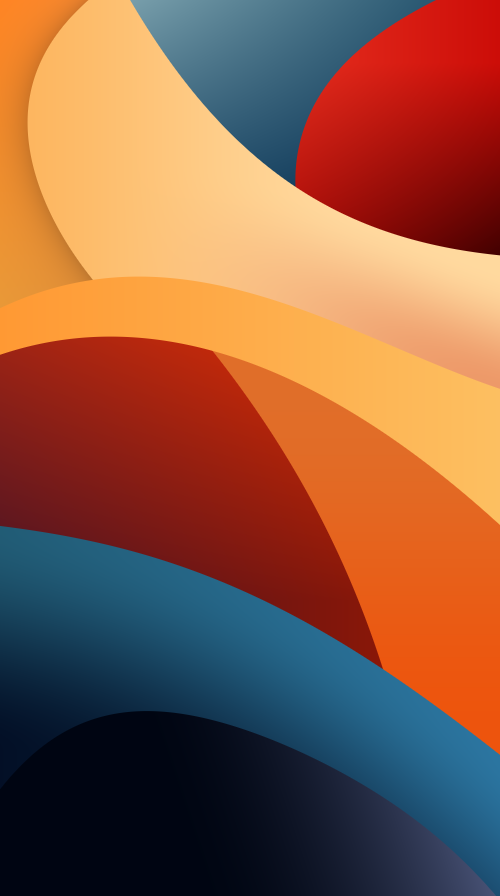
A Shadertoy shader for this background:

```glsl
#define SHADOW_WIDTH 0.035
#define SHADOW_DEPTH 0.16
#define BLUE_FADE 0.25
#define PEACH_FADE 0.13
#define NAVY vec3(0.0, 0.02, 0.07)
#define SLATE vec3(0.29, 0.33, 0.47)
#define PEACH vec3(0.93, 0.60, 0.41)

// Quartic through five values evenly spaced over t = 0..1
float curve(float t, float a, float b, float c, float d, float e) {
    float s = 4.0 * t;
    vec4 d1 = vec4(b, c, d, e) - vec4(a, b, c, d);
    vec3 d2 = d1.yzw - d1.xyz;
    vec2 d3 = d2.yz - d2.xy;
    float d4 = d3.y - d3.x;
    return a + s * (d1.x + (s - 1.0) / 2.0 * (d2.x
             + (s - 2.0) / 3.0 * (d3.x + (s - 3.0) / 4.0 * d4)));
}

// Antialiased coverage, positive side filled
float cover(float d) {
    float width = max(length(vec2(dFdx(d), dFdy(d))), 1e-6);
    return clamp(0.5 + d / width, 0.0, 1.0);
}

// Four-corner gradient over the box lo..hi
vec3 corners(vec2 p, vec2 lo, vec2 hi, vec3 bl, vec3 br, vec3 tl, vec3 tr) {
    vec2 k = clamp((p - lo) / (hi - lo), 0.0, 1.0);
    return mix(mix(bl, br, k.x), mix(tl, tr, k.x), k.y);
}

void mainImage(out vec4 fragColor, in vec2 fragCoord) {
    vec2 p = fragCoord / iResolution.xy;

    // Edges given as heights over x
    float bowl = curve((p.x - 0.256) / 0.744, 1.004, 0.862, 0.7786, 0.7344, 0.715) - p.y;
    float band = curve(p.x, 0.656, 0.691, 0.673, 0.622, 0.566) - p.y;
    float dome = curve(p.x, 0.604, 0.624, 0.595, 0.5235, 0.414) - p.y;
    float wave = curve(p.x, 0.413, 0.387, 0.337, 0.259, 0.1575) - p.y;
    float hill = curve(p.x, 0.119, 0.205, 0.1836, 0.116, -0.005) - p.y;

    // Edges given as positions over y
    float sheet = p.x - curve((1.0 - p.y) / 0.3125, 0.177, 0.0744, 0.057, 0.0977, 0.186);
    float ball = p.x - curve((1.0 - p.y) / 0.2083, 0.872, 0.7256, 0.642, 0.601, 0.591);
    float wedge = p.x - curve((0.608 - p.y) / 0.353, 0.4256, 0.5395, 0.6326, 0.707, 0.765);

    // Orange backdrop with the soft shadow of the cream sheet
    vec3 col = corners(p, vec2(0.0, 0.65), vec2(0.19, 1.0),
        vec3(0.91, 0.60, 0.22), vec3(0.88, 0.56, 0.22),
        vec3(1.0, 0.52, 0.14), vec3(0.98, 0.55, 0.20));
    col *= 1.0 - SHADOW_DEPTH * exp(min(sheet, 0.0) / SHADOW_WIDTH);

    // Cream sheet, turning peach towards the lower right
    vec3 cream = mix(vec3(0.99, 0.70, 0.35), vec3(1.0, 0.85, 0.62),
                     smoothstep(-0.1, 0.75, p.x));
    float peach = (1.0 - smoothstep(0.0, PEACH_FADE, -band)) * smoothstep(0.2, 1.0, p.x);
    col = mix(col, mix(cream, PEACH, peach), cover(sheet));

    // Blue hollow and red ball, both cut by the bowl edge
    vec3 hollow = corners(p, vec2(0.26, 0.79), vec2(0.85, 1.0),
        vec3(0.15, 0.32, 0.43), vec3(0.04, 0.20, 0.33),
        vec3(0.47, 0.62, 0.67), vec3(0.17, 0.35, 0.45));
    vec3 red = corners(p, vec2(0.59, 0.70), vec2(1.0, 0.93),
        vec3(0.62, 0.02, 0.01), vec3(0.22, 0.0, 0.0),
        vec3(0.90, 0.18, 0.12), vec3(0.80, 0.05, 0.03));
    col = mix(col, mix(hollow, red, cover(ball)), cover(-bowl));

    // Yellow band
    vec3 yellow = mix(vec3(1.0, 0.60, 0.20), vec3(0.99, 0.75, 0.38), p.x);
    col = mix(col, yellow, cover(band));

    // Red dome with its orange wedge
    vec3 ember = corners(p, vec2(0.0, 0.33), vec2(0.765, 0.62),
        vec3(0.27, 0.07, 0.14), vec3(0.54, 0.09, 0.03),
        vec3(0.62, 0.14, 0.08), vec3(0.88, 0.18, 0.01));
    vec3 orange = mix(vec3(0.93, 0.33, 0.05), vec3(0.88, 0.43, 0.16),
                      smoothstep(0.18, 0.56, p.y));
    col = mix(col, mix(ember, orange, cover(wedge)), cover(dome));

    // Blue wave, darker with depth
    vec3 blue = mix(vec3(0.13, 0.36, 0.46), vec3(0.17, 0.46, 0.63), p.x);
    float depth = smoothstep(0.0, BLUE_FADE, wave) * (1.0 - 0.45 * p.x);
    col = mix(col, mix(blue, vec3(0.01, 0.06, 0.15), depth), cover(wave));

    // Navy hill with a pale right flank
    float flank = clamp((p.x + 0.6 * p.y - 0.4) / 0.6, 0.0, 1.0);
    col = mix(col, mix(NAVY, SLATE, pow(flank, 1.8)), cover(hill));

    fragColor = vec4(col, 1.0);
}
```
